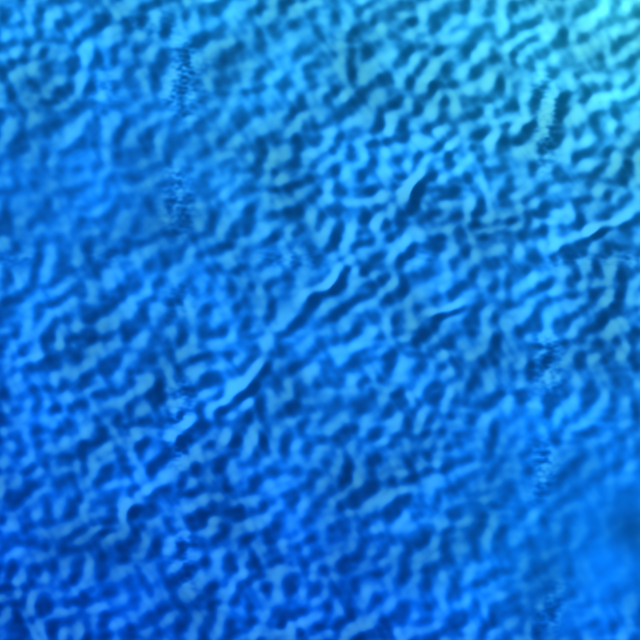
A WebGL 2 fragment shader for this texture:

```glsl
#version 300 es
precision highp float;

uniform vec2 u_resolution;
out vec4 fragColor;

vec2 randomDirection(vec2 cell) {
  vec3 q = fract(vec3(cell.xyx) * vec3(0.1031, 0.1030, 0.0973));
  q += dot(q, q.yzx + 33.33);
  float angle = 6.2832 * fract((q.x + q.y) * q.z);
  return vec2(cos(angle), sin(angle));
}

float gradientNoise(vec2 p) {
  vec2 i = floor(p), f = fract(p);
  vec2 u = f * f * f * (f * (f * 6.0 - 15.0) + 10.0);
  float a = dot(randomDirection(i), f);
  float b = dot(randomDirection(i + vec2(1, 0)), f - vec2(1, 0));
  float c = dot(randomDirection(i + vec2(0, 1)), f - vec2(0, 1));
  float d = dot(randomDirection(i + vec2(1, 1)), f - vec2(1, 1));
  return mix(mix(a, b, u.x), mix(c, d, u.x), u.y);
}

vec2 rotate(vec2 p, float angle) {
  float c = cos(angle), s = sin(angle);
  return vec2(c * p.x + s * p.y, c * p.y - s * p.x);
}

float spot(vec2 p, vec2 centre, vec2 radius) {
  vec2 q = (p - centre) / radius;
  return exp(-dot(q, q));
}

// Soft raised bar with tapered ends
float ridge(vec2 p, vec2 centre, float angle, float halfLength, float width) {
  vec2 q = rotate(p - centre, angle);
  float across = q.y / width;
  float taper = 1.0 - smoothstep(0.5 * halfLength, halfLength, abs(q.x));
  return exp(-across * across) * taper;
}

// Two broken chains of ridges climbing to the right
float ridges(vec2 p) {
  vec2 wavy = p + 0.018 * vec2(gradientNoise(p * 20.0), gradientNoise(p * 20.0 + 40.0));
  float sum = 0.0;
  for (int k = 0; k < 4; k++) {
    float n = float(k);
    sum += ridge(wavy, vec2(0.20, 0.20) + n * vec2(0.155, 0.175), 0.60 + 0.08 * n, 0.12, 0.010);
  }
  for (int k = 0; k < 2; k++) {
    sum += 0.7 * ridge(wavy, vec2(0.65, 0.495) + float(k) * vec2(0.28, 0.14), 0.46, 0.10, 0.008);
  }
  return sum * max(0.0, 0.65 + 1.5 * gradientNoise(p * 24.0 + 9.0));
}

// Strength of the rough relief: calm at lower right and upper left
float roughness(vec2 p) {
  float patches = 1.05 + 0.6 * gradientNoise(p * 5.0 + 3.0);
  float calm = (1.0 - 0.85 * spot(p, vec2(0.96, 0.17), vec2(0.20, 0.17)))
             * (1.0 - 0.5 * spot(p, vec2(0.14, 0.70), vec2(0.25, 0.15)));
  return patches * calm * (1.0 + 0.3 * spot(p, vec2(0.68, 0.72), vec2(0.2)));
}

// Narrow bands of fine jagged grain
float seams(vec2 p) {
  float upright = exp(-pow((p.x - 0.28) / 0.022, 2.0)) + exp(-pow((p.x - 0.855) / 0.022, 2.0));
  float level = 0.6 * exp(-pow((p.y - 0.595) / 0.015, 2.0));
  float corner = spot(p, vec2(0.22, 0.90), vec2(0.08, 0.07));
  float gate = smoothstep(-0.1, 0.3, gradientNoise(p * 8.0 + 21.0));
  return (upright + level + corner) * gate;
}

float height(vec2 p, float rough, float seam) {
  vec2 q = p + 0.008 * vec2(gradientNoise(p * 15.0 + 5.0), gradientNoise(p * 15.0 + 60.0));
  vec2 r = rotate(q, 0.62);
  float bumps = gradientNoise(r * 36.0) + 0.22 * gradientNoise(r * 74.0 + 17.0);
  float fold = ridge(p, vec2(0.60, 0.62), 0.78, 0.5, 0.11);
  float folds = 0.6 * fold * gradientNoise(rotate(q, 0.72) * vec2(15.0, 38.0) + 30.0);
  float jagged = 0.4 * seam * gradientNoise(p * vec2(95.0, 140.0));
  return rough * bumps + folds + jagged + ridges(p);
}

// Deep blue at lower left, through azure, to cyan at upper right
vec3 waterColour(vec2 p) {
  float t = 0.25 * p.x + 0.75 * p.y + 0.12 * gradientNoise(p * 4.0 + 8.0);
  vec3 colour = mix(vec3(0.005, 0.32, 0.83), vec3(0.045, 0.45, 0.89), smoothstep(0.02, 0.55, t));
  colour = mix(colour, vec3(0.11, 0.57, 0.87), smoothstep(0.50, 1.0, t));
  colour += exp(-4.5 * length(p - vec2(1.0))) * vec3(0.18, 0.24, 0.08);
  float calm = spot(p, vec2(0.92, 0.16), vec2(0.24, 0.18));
  colour = mix(colour, vec3(0.02, 0.47, 0.93), 0.8 * calm);
  colour *= 1.0 - 0.25 * spot(p, vec2(1.0, 0.17), vec2(0.05, 0.04));
  return colour * (1.0 + 0.28 * gradientNoise(p * 10.0 + 50.0));
}

void main() {
  vec2 p = gl_FragCoord.xy / u_resolution;

  // Emboss the height field with light from the upper left
  vec2 lightStep = 0.0068 * normalize(vec2(-0.85, 0.55));
  float rough = roughness(p);
  float seam = seams(p);
  float slope = height(p - lightStep, rough, seam) - height(p + lightStep, rough, seam);
  float shade = tanh(1.9 * slope);
  float lit = max(shade, 0.0);
  float shaded = max(-shade, 0.0);

  vec3 colour = waterColour(p);
  colour += lit * vec3(0.22, 0.27, 0.12);
  colour *= mix(vec3(1.0), vec3(0.05, 0.52, 0.57), shaded);
  fragColor = vec4(clamp(colour, 0.0, 1.0), 1.0);
}
```
